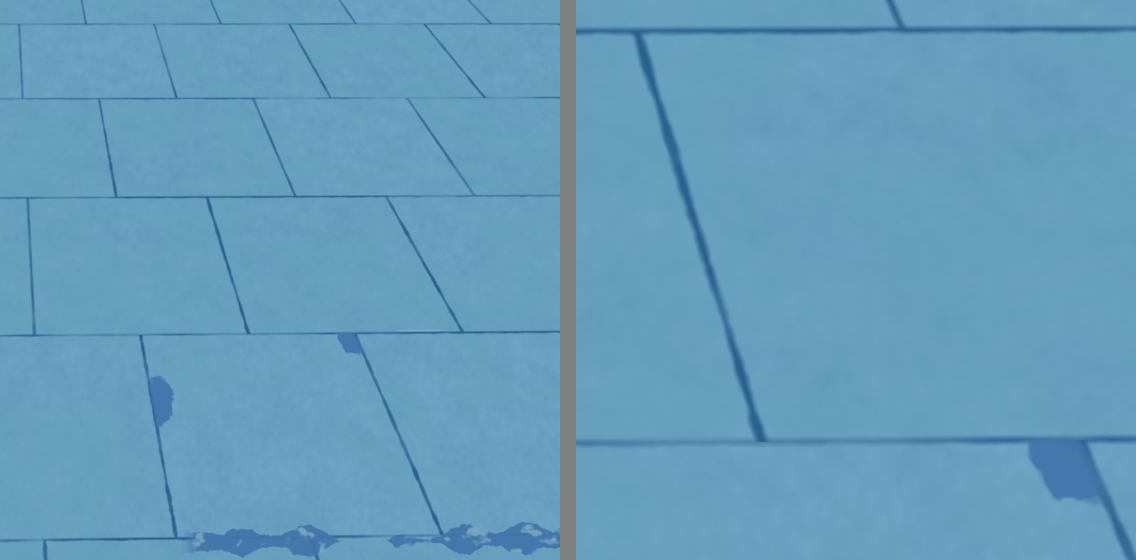
Left, the full canvas; right, a detail of the centre.
Write a WebGL 2 fragment shader that draws this texture.

```glsl
#version 300 es
precision highp float;
// Blue stone paving seen in perspective: rows of slabs in a half-step bond.
// The canvas is projected to ground units (column, row), joints are measured
// there and scaled back to canvas units; gradient noise adds grain and wear.
uniform vec2 u_resolution;
out vec4 outColor;

const vec3 STONE_LIGHT = vec3(0.43, 0.64, 0.77);
const vec3 STONE_DEEP  = vec3(0.37, 0.59, 0.72);
const vec3 STONE_GREEN = vec3(0.40, 0.635, 0.73);
const vec3 JOINT_DARK  = vec3(0.17, 0.38, 0.56);
const vec3 CHIP_BLUE   = vec3(0.25, 0.45, 0.66);
const vec3 GROUT_PALE  = vec3(0.56, 0.72, 0.79);

const float HORIZON = 0.901;      // height of the horizon above the canvas
const float VANISH_X = -0.013;    // where the long joints converge
const float SLAB_WIDTH = 0.2555;
const float ROW_STEP = 0.1305;    // row spacing in inverse depth
const float FIRST_ROW = 0.5375;

float hash(vec2 p) {
  vec3 q = fract(vec3(p.xyx) * 0.1031);
  q += dot(q, q.yzx + 33.33);
  return fract((q.x + q.y) * q.z);
}

vec2 gradient(vec2 cell) {
  float a = 6.2832 * hash(cell);
  return vec2(cos(a), sin(a));
}

float gradientNoise(vec2 p) {
  vec2 i = floor(p), f = p - i;
  vec2 w = f * f * f * (f * (f * 6.0 - 15.0) + 10.0);
  vec2 e = vec2(1.0, 0.0);
  float low = mix(dot(gradient(i), f), dot(gradient(i + e), f - e), w.x);
  float high = mix(dot(gradient(i + e.yx), f - e.yx),
                   dot(gradient(i + e.xx), f - e.xx), w.x);
  return mix(low, high, w.y);
}

float fbm(vec2 p, int octaves) {
  float sum = 0.0, gain = 0.6;
  for (int i = 0; i < octaves; i++) {
    sum += gain * gradientNoise(p);
    p = mat2(1.6, 1.2, -1.2, 1.6) * p + 17.3;
    gain *= 0.6;
  }
  return sum;
}

// Coverage of a shape whose signed distance is negative inside
float cover(float d, float soft) { return smoothstep(soft, -soft, d); }

// Soft interval between a and b
float span(float x, float a, float b) {
  return smoothstep(a - 0.01, a + 0.01, x) * smoothstep(b + 0.01, b - 0.01, x);
}

// Elliptic break in a slab edge, with a wobbling outline
float chip(vec2 p, vec2 centre, vec2 radius, float wobble) {
  return (length((p - centre) / radius) - 1.0 + wobble) * min(radius.x, radius.y);
}

vec3 stone(vec2 p, vec2 ground, vec2 slab) {
  float mottle = fbm(ground * vec2(6.0, 5.0) + 3.1, 4);
  float grain = fbm(p * vec2(75.0, 60.0), 3);
  float tint = hash(slab + 41.0) - 0.5;
  float shade = 0.36 + 0.55 * mottle + 0.45 * grain + 0.2 * tint;
  vec3 c = mix(STONE_LIGHT, STONE_DEEP, clamp(shade, 0.0, 1.3));
  float green = smoothstep(-0.2, 0.5, fbm(ground * 2.0 + 9.0, 2) + 0.4 * tint);
  return mix(c, STONE_GREEN, 0.45 * green);
}

void main() {
  vec2 p = gl_FragCoord.xy / u_resolution;
  float soft = max(0.0022, 0.8 / min(u_resolution.x, u_resolution.y));

  // Project to ground units; depthScale grows towards the viewer
  float down = 1.0 - p.y;
  float depthScale = down * (1.0 + 0.012 * (p.x - 0.5)) + HORIZON;
  float row = (1.0 / depthScale - FIRST_ROW) / ROW_STEP;
  float slope = (p.x - VANISH_X) / depthScale;
  float rowId = floor(row);
  float offset = mix(0.69, 0.195, mod(rowId, 2.0));
  float column = slope / SLAB_WIDTH - offset;
  vec2 ground = vec2(column + offset, row);
  vec3 color = stone(p, ground, vec2(floor(column), rowId));

  // Signed distances to the nearest joints: right of, and above
  float seam = round(column), bed = round(row);
  float side = (column - seam) * SLAB_WIDTH * depthScale / sqrt(1.0 + slope * slope);
  float rise = (row - bed) * ROW_STEP * depthScale * depthScale;

  // Joints running away from the viewer
  float ragged = fbm(p * 42.0, 3);
  float seamWear = hash(vec2(seam, rowId) + 7.0);
  float seamHalf = depthScale * (0.0017 + 0.0018 * ragged * (0.4 + seamWear));
  float seamInk = 0.72 + 0.25 * seamWear + 0.5 * gradientNoise(vec2(seam * 9.3, p.y * 22.0));
  color = mix(color, JOINT_DARK, cover(abs(side) - seamHalf, soft) * clamp(seamInk, 0.3, 1.0));

  // Cross joints, faint in places and strong along a few runs
  float bedHalf = depthScale * (0.0012 + 0.0008 * ragged);
  float bedInk = 0.55 + 0.7 * gradientNoise(vec2(p.x * 11.0, bed * 5.7 + 0.4));
  if (bed == 2.0) bedInk += 0.45 * span(p.x, 0.2, 0.69);
  if (bed == 1.0) bedInk += 0.5 * span(p.x, 0.64, 1.1);
  if (bed == 0.0) bedInk += 0.4 * span(p.x, 0.08, 0.34);
  float bedLine = cover(abs(rise + 0.001 * ragged) - bedHalf, soft);
  color = mix(color, JOINT_DARK, bedLine * clamp(bedInk, 0.25, 1.0));
  float paleRun = bed == 1.0 ? span(p.x, 0.71, 0.785) : 0.0;
  color = mix(color, GROUT_PALE, 0.7 * paleRun * cover(abs(rise - 0.004) - 0.001, soft));

  // Broken slab edges beside a seam and under a cross joint
  float edgeChip = max(chip(p, vec2(0.284, 0.281), vec2(0.025, 0.045), 0.4 * ragged), -side);
  float cornerChip = max(chip(p, vec2(0.636, 0.403), vec2(0.031, 0.038), 0.4 * ragged), max(side, rise));
  color = mix(color, CHIP_BLUE, 0.9 * cover(min(edgeChip, cornerChip), soft));

  // Crumbling front edge with pale grout showing
  float front = row * ROW_STEP * depthScale * depthScale;
  float bite = 0.011 + 0.035 * gradientNoise(vec2(p.x * 13.0, 2.6)) + 0.012 * ragged;
  float crumble = cover(abs(front + 0.008) - bite, soft) * smoothstep(0.32, 0.36, p.x);
  float grout = smoothstep(0.12, 0.35, fbm(p * vec2(24.0, 32.0) + 5.0, 3));
  color = mix(color, mix(CHIP_BLUE, GROUT_PALE, 0.7 * grout), 0.9 * crumble);

  outColor = vec4(color, 1.0);
}
```
